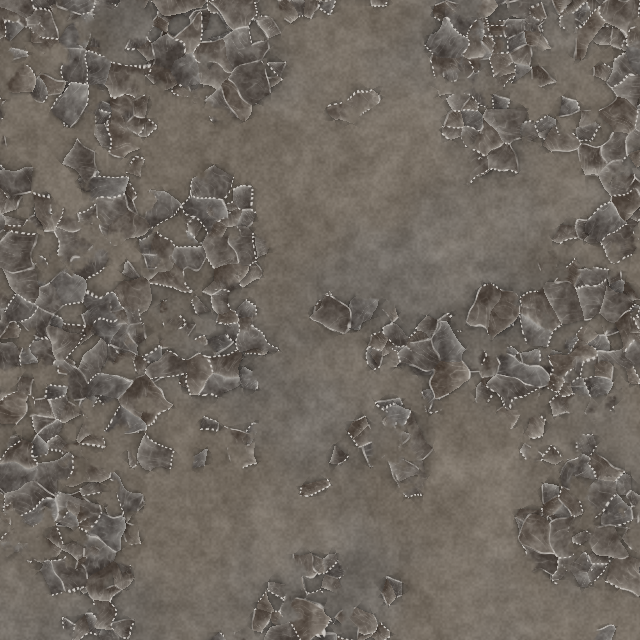
A WebGL 2 fragment shader for this texture:

```glsl
#version 300 es
precision highp float;

uniform vec2 u_resolution;
out vec4 fragColor;

#define CLUSTER_SCALE 7.0
#define LARGE_SHARDS 22.0
#define SMALL_SHARDS 40.0
#define EDGE_WIDTH 0.0012
#define DOT_PITCH 0.0070
#define WARP 0.30
#define GRAIN 0.055
#define MUD_BROWN vec3(0.465, 0.430, 0.388)
#define MUD_GREY vec3(0.450, 0.428, 0.402)
#define SHARD_DARK vec3(0.305, 0.275, 0.252)
#define SHARD_LIGHT vec3(0.560, 0.538, 0.512)
#define EDGE_PALE vec3(0.780, 0.762, 0.740)

vec2 hash2(vec2 p) {
    vec3 q = fract(p.xyx * vec3(0.1031, 0.1030, 0.0973));
    q += dot(q, q.yzx + 33.33);
    return fract((q.xx + q.yz) * q.zy);
}

float noise(vec2 p) {
    vec2 i = floor(p), f = fract(p);
    f = f * f * (3.0 - 2.0 * f);
    float low = mix(hash2(i).x, hash2(i + vec2(1, 0)).x, f.x);
    float high = mix(hash2(i + vec2(0, 1)).x, hash2(i + vec2(1, 1)).x, f.x);
    return mix(low, high, f.y);
}

float fbm(vec2 p) {
    float sum = 0.0, gain = 0.5;
    for (int i = 0; i < 5; i++) {
        sum += gain * noise(p);
        p = mat2(1.6, 1.2, -1.2, 1.6) * p + 17.3;
        gain *= 0.5;
    }
    return sum / 0.97;
}

// Share of broken pieces around a point
float density(vec2 uv) {
    return smoothstep(0.40, 0.53, fbm(uv * CLUSTER_SCALE + 3.7));
}

struct Cell {
    vec2 id, neighbour, offset, normal;
    float edge;
};

// Voronoi cell with exact distance to its nearest border
Cell voronoi(vec2 p) {
    vec2 base = floor(p), f = fract(p);
    Cell c;
    float nearest = 9.0;
    for (int y = -1; y <= 1; y++)
    for (int x = -1; x <= 1; x++) {
        vec2 g = vec2(x, y);
        vec2 r = g + hash2(base + g + 71.0) - f;
        if (dot(r, r) < nearest) {
            nearest = dot(r, r);
            c.offset = r;
            c.id = base + g;
        }
    }
    c.edge = 9.0;
    c.neighbour = c.id;
    c.normal = vec2(1, 0);
    for (int y = -2; y <= 2; y++)
    for (int x = -2; x <= 2; x++) {
        vec2 cell = c.id + vec2(x, y);
        vec2 r = cell - base + hash2(cell + 71.0) - f;
        vec2 across = r - c.offset;
        if (dot(across, across) < 1e-5) continue;
        float d = dot(0.5 * (c.offset + r), normalize(across));
        if (d < c.edge) {
            c.edge = d;
            c.neighbour = cell;
            c.normal = normalize(across);
        }
    }
    return c;
}

float present(vec2 id, float scale, float cover) {
    return step(hash2(id + 19.0).y, cover * density((id + 0.5) / scale));
}

vec3 addShards(vec3 ground, vec2 uv, float scale, float cover) {
    float aa = 1.0 / u_resolution.y;
    vec2 bend = vec2(noise(uv * 45.0), noise(uv * 45.0 + 57.0)) - 0.5;
    vec2 p = uv * scale + WARP * bend;
    Cell c = voronoi(p);
    float dist = c.edge / scale;
    float inside = present(c.id, scale, cover);
    float beside = present(c.neighbour, scale, cover);
    float exposed = smoothstep(0.34, 0.46, fbm(uv * 22.0 + scale));

    // Tilted face with sharp streaks, a lit rim and rough texture
    vec2 rnd = hash2(c.id + 43.0);
    float angle = 6.2832 * rnd.x;
    vec2 dir = vec2(cos(angle), sin(angle));
    vec2 along = vec2(dot(p, dir) * 2.5, dot(p, vec2(-dir.y, dir.x)) * 8.0);
    float streak = pow(1.0 - abs(2.0 * noise(along + rnd * 31.0) - 1.0), 6.0);
    float rim = exp(-dist * 260.0) * max(dot(c.normal, dir), 0.0);
    float tone = 0.12 + 0.24 * rnd.y - 0.45 * dot(c.offset, dir);
    tone += 0.55 * streak * noise(p * 4.0) + 0.85 * rim;
    tone += 1.0 * (fbm(uv * 75.0) - 0.5);
    vec3 face = mix(SHARD_DARK, SHARD_LIGHT, clamp(tone, -0.15, 1.3));
    face += (rnd.x - 0.5) * vec3(0.022, 0.0, -0.022);

    // Contact shadow, then the face
    vec3 col = ground * (1.0 - 0.28 * beside * exposed * exp(-dist * 190.0));
    col = mix(col, face, inside * exposed * 0.94);

    // Pale borders, broken into dots on many sides
    vec2 side = hash2(c.id + c.neighbour + 11.0);
    float place = dot(p, vec2(-c.normal.y, c.normal.x)) / (scale * DOT_PITCH);
    float blur = 0.5 * aa / DOT_PITCH;
    float dots = 1.0 - smoothstep(0.27 - blur, 0.27 + blur, abs(fract(place) - 0.5));
    float dash = mix(0.9 * noise(uv * 110.0), dots, step(0.45, side.y));
    float line = 1.0 - smoothstep(EDGE_WIDTH - 0.4 * aa, EDGE_WIDTH + 0.5 * aa, dist);
    line *= max(inside, beside) * step(0.42, side.x) * smoothstep(0.1, 0.7, exposed);
    return mix(col, EDGE_PALE, line * dash);
}

void main() {
    vec2 uv = gl_FragCoord.xy / u_resolution.y;

    // Smeared mud
    float hue = smoothstep(0.30, 0.60, fbm(uv * 4.0 + 29.0));
    vec3 col = mix(MUD_GREY, MUD_BROWN, hue);
    float smear = fbm(uv * 14.0 + 2.5 * fbm(uv * 7.0));
    col += 0.12 * (smear - 0.5) + 0.11 * (fbm(uv * 60.0) - 0.5);
    col *= 1.0 - 0.07 * density(uv);

    // Broken pieces
    col = addShards(col, uv, SMALL_SHARDS, 0.58);
    col = addShards(col, uv, LARGE_SHARDS, 0.66);

    // Fine grain
    col += GRAIN * (noise(uv * 280.0) - 0.5);
    fragColor = vec4(clamp(col, 0.0, 1.0), 1.0);
}
```
